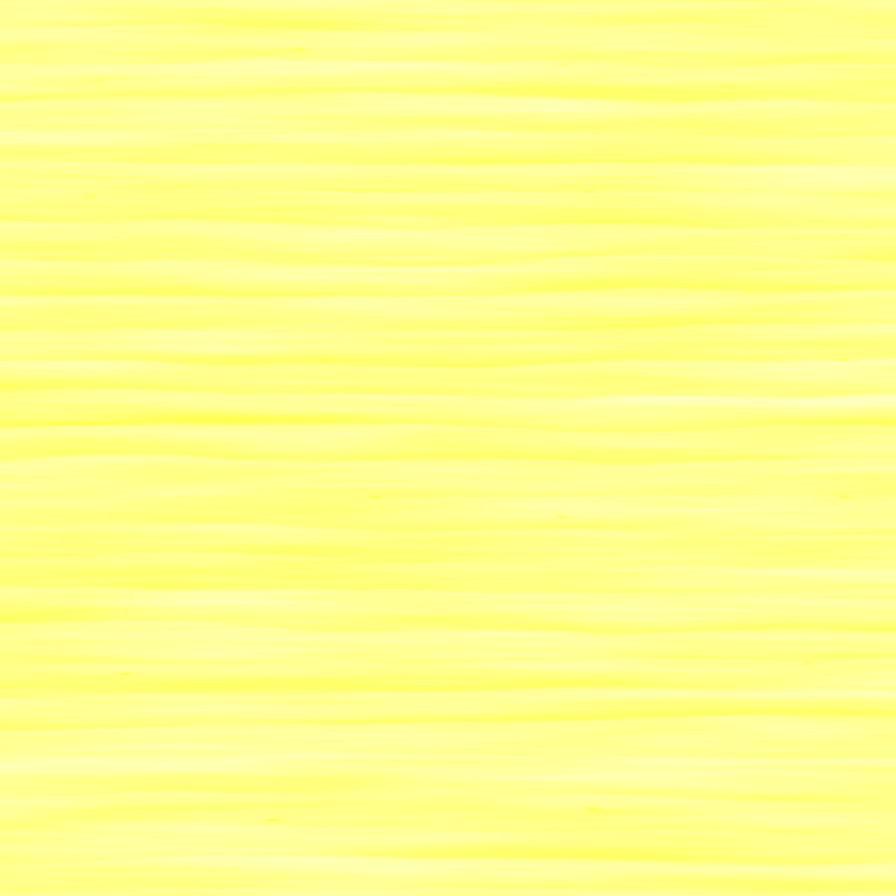
Write a WebGL 2 fragment shader that draws this texture.

```glsl
#version 300 es
precision highp float;
// Pale yellow wood with horizontal grain. Warped sawtooth growth rings are
// layered with stretched gradient noise for streaks and fibres, and a sparse
// grid scatters small lens-shaped flecks. Only the blue channel varies.

uniform vec2 u_resolution;
out vec4 fragColor;

const float TAU = 6.2831853;
const float RING_COUNT = 27.0;
const float BASE_BLUE = 0.592;

float hash(vec2 p) {
    vec3 q = fract(vec3(p.xyx) * 0.1031);
    q += dot(q, q.yzx + 33.33);
    return fract((q.x + q.y) * q.z);
}

vec2 gradientAt(vec2 cell) {
    float angle = TAU * hash(cell);
    return vec2(cos(angle), sin(angle));
}

// Gradient noise, roughly -0.7 to 0.7
float gradientNoise(vec2 p) {
    vec2 i = floor(p);
    vec2 f = p - i;
    vec2 u = f * f * f * (f * (f * 6.0 - 15.0) + 10.0);
    vec2 e = vec2(1.0, 0.0);
    float a = dot(gradientAt(i), f);
    float b = dot(gradientAt(i + e.xy), f - e.xy);
    float c = dot(gradientAt(i + e.yx), f - e.yx);
    float d = dot(gradientAt(i + e.xx), f - e.xx);
    return mix(mix(a, b, u.x), mix(c, d, u.x), u.y);
}

// Noise drawn out along the grain; frequency is given per axis
float streaks(vec2 uv, vec2 frequency, float seed) {
    return gradientNoise(uv * frequency + seed);
}

// Each ring has a crisp lower edge and fades upwards
float growthRings(vec2 uv, float count) {
    float warp = 0.5 * streaks(uv, vec2(1.3, 7.0), 11.3)
               + 0.24 * streaks(uv, vec2(4.0, 24.0), 47.7)
               + 0.05 * streaks(uv, vec2(14.0, 70.0), 5.9);
    float position = uv.y * count + warp;
    float index = floor(position);
    float phase = position - index;
    float profile = smoothstep(0.0, 0.18, phase) * pow(1.0 - phase, 1.6);
    float strength = mix(0.45, 1.25, hash(vec2(index, 5.0)));
    strength *= 1.0 + 0.9 * gradientNoise(vec2(uv.x * 2.2, index * 3.7 + 0.5));
    return profile * strength;
}

// Streaks of falling width and weight
float fibres(vec2 uv) {
    float sum = 0.0;
    float weight = 0.105;
    vec2 frequency = vec2(1.3, 17.0);
    for (int i = 0; i < 5; i++) {
        sum += weight * streaks(uv, frequency, 83.1 + 19.7 * float(i));
        frequency *= vec2(1.55, 1.9);
        weight *= 0.9;
    }
    return sum;
}

// One possible fleck per grid cell, kept clear of the cell borders
float flecks(vec2 uv, vec2 grid, float density) {
    vec2 cell = floor(uv * grid);
    float present = step(hash(cell + 71.0), density);
    vec2 jitter = vec2(hash(cell + 13.0), hash(cell + 29.0));
    vec2 offset = uv - (cell + mix(vec2(0.2), vec2(0.8), jitter)) / grid;
    offset.y += offset.x * mix(-0.12, 0.16, hash(cell + 37.0));
    float size = mix(0.7, 1.2, hash(cell + 53.0));
    vec2 core = offset / (size * vec2(0.0075, 0.0019));
    vec2 halo = offset / vec2(0.022, 0.0028);
    float depth = mix(0.35, 1.0, hash(cell + 97.0));
    return present * depth * (exp(-dot(core, core)) + 0.2 * exp(-dot(halo, halo)));
}

void main() {
    vec2 uv = gl_FragCoord.xy / u_resolution;
    float blue = BASE_BLUE
               - 0.215 * (growthRings(uv, RING_COUNT) - 0.08)
               + fibres(uv)
               - 0.2 * flecks(uv, vec2(4.0, 6.0), 0.6);
    fragColor = vec4(1.0, 1.0, clamp(blue, 0.32, 0.74), 1.0);
}
```
